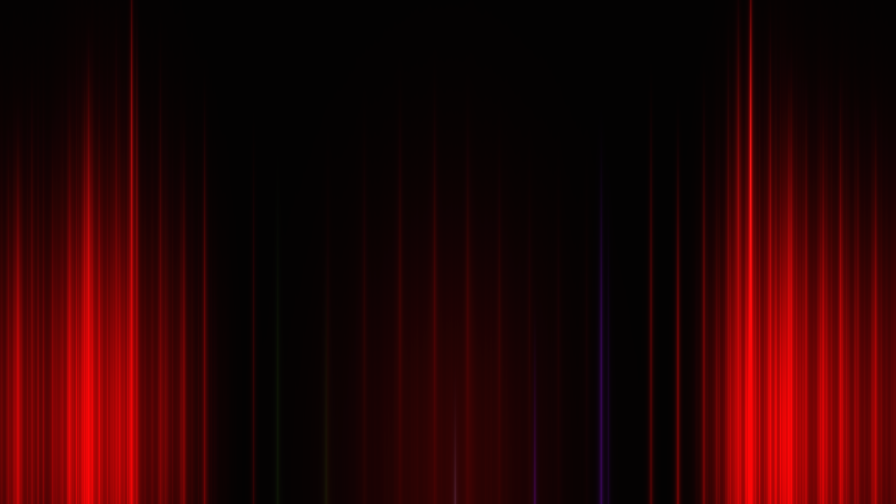
This background is drawn by a Shadertoy shader. Its source:

```glsl
// Red stage-curtain light: two bright side glows, a dim centre and thin vertical rays on black.
#define GLOW_PEAK_Y 0.13
#define GLOW_HEIGHT 0.37
#define STREAK_CONTRAST 0.95
#define RAY_WIDTH 0.0018
#define RED_LIGHT vec3(1.0, 0.016, 0.018)
#define NIGHT vec3(0.011, 0.008, 0.009)
#define VIOLET vec3(0.20, 0.02, 0.34)
#define GREEN vec3(0.035, 0.075, 0.01)

float hash(float n) { return fract(sin(n * 127.1 + 3.7) * 43758.5); }

float bell(float v, float centre, float spread) {
    float d = (v - centre) / spread;
    return exp(-d * d);
}

// Thin vertical light that narrows and fades toward its top
float ray(vec2 p, float x, float width, float top) {
    float w = max(width * (1.15 - 0.5 * p.y), 0.6 / iResolution.x);
    float core = exp(-abs(p.x - x) / w);
    return core * (1.0 - smoothstep(top - 0.58, top, p.y));
}

// One-dimensional cellular noise: soft strands around jittered centres
float strands(float x, float cells, float seed) {
    float scaled = x * cells, cell = floor(scaled), sum = 0.0;
    for (float k = -1.0; k <= 1.0; k++) {
        float id = cell + k + seed;
        float centre = cell + k + hash(id);
        sum += hash(id + 31.0) * exp(-4.5 * abs(scaled - centre));
    }
    return sum;
}

// Light density of the two side curtains along x
float sideCurtains(float x) {
    float left = 0.45 * (1.0 - smoothstep(0.15, 0.275, x)) + 0.42 * bell(x, 0.105, 0.036);
    float right = 0.50 * smoothstep(0.755, 0.84, x) + 0.33 * bell(x, 0.865, 0.048);
    return left + right;
}

// Evenly spread rays, bent slightly from a regular spacing
float rayRows(vec2 p) {
    float sum = 0.0;
    for (float i = 0.0; i < 12.0; i++) {
        // Right curtain
        float x = 0.7266 + 0.0228 * i + 0.0182 * sin(0.2856 * i) + 0.004 * sin(0.571 * i);
        float top = 0.84 + 0.20 * bell(x, 0.835, 0.04) + 0.08 * hash(i);
        sum += (0.25 + 0.25 * hash(i + 8.0)) * ray(p, x, RAY_WIDTH, top);
        // Left curtain
        x = 0.2214 - 0.0212 * i - 0.007 * sin(0.785 * (i - 2.0));
        top = 0.80 + 0.14 * hash(i + 17.0) + 0.16 * bell(x, 0.15, 0.04);
        sum += (0.18 + 0.22 * hash(i + 23.0)) * ray(p, x, RAY_WIDTH, top);
    }
    // Faint centre rays
    for (float i = 0.0; i < 9.0; i++) {
        float x = 0.366 + 0.0361 * i + 0.0117 * sin(0.3927 * i);
        float strength = 0.06 + 0.13 * bell(x, 0.485, 0.075);
        float lowFade = 0.5 + 0.5 * smoothstep(0.0, 0.45, p.y);
        sum += strength * lowFade * ray(p, x, RAY_WIDTH * 1.4, 0.78 + 0.16 * bell(x, 0.47, 0.09));
    }
    return sum;
}

// The tallest, brightest rays
float tallRays(vec2 p) {
    return 0.50 * ray(p, 0.020, 0.003, 0.84)
         + 0.65 * ray(p, 0.099, 0.003, 1.0)
         + 0.65 * ray(p, 0.147, 0.002, 1.22)
         + 0.50 * ray(p, 0.824, 0.003, 1.12)
         + 0.75 * ray(p, 0.838, 0.002, 1.28)
         + 0.40 * ray(p, 0.883, 0.004, 0.95);
}

void mainImage(out vec4 fragColor, in vec2 fragCoord) {
    vec2 p = fragCoord / iResolution.xy;

    // Side glow, reaching higher where it is denser
    float density = sideCurtains(p.x);
    float fade = bell(p.y, GLOW_PEAK_Y, GLOW_HEIGHT + 0.09 * density);
    float texture1d = 0.5 * strands(p.x, 42.0, 5.0) + 0.5 * strands(p.x, 125.0, 60.0)
                    + 0.35 * strands(p.x, 230.0, 11.0);
    float light = density * fade * (0.58 + STREAK_CONTRAST * texture1d);

    // Centre glow
    float centre = 0.19 * bell(p.x, 0.502, 0.105) * bell(p.y, 0.05, 0.46);
    light += centre * (0.85 + 0.3 * texture1d);

    // Rays blend into the glow instead of clipping
    float rays = rayRows(p) + tallRays(p);
    light += rays * (1.0 - 0.55 * min(light, 1.0));

    vec3 color = NIGHT + RED_LIGHT * min(light, 0.98);
    color += vec3(0.0, 0.09, 0.08) * rays * rays * (1.0 - fade);

    // Coloured accents
    color += VIOLET * ray(p, 0.671, 0.0018, 0.80);
    color += 0.4 * VIOLET * ray(p, 0.679, 0.0015, 0.70);
    color += VIOLET * ray(p, 0.597, 0.0012, 0.45);
    color += vec3(0.25, 0.22, 0.35) * ray(p, 0.508, 0.0012, 0.30);
    color += GREEN * (ray(p, 0.310, 0.0018, 0.75) + ray(p, 0.364, 0.002, 0.55));
    color += RED_LIGHT * 0.17 * ray(p, 0.283, 0.0016, 0.82);

    fragColor = vec4(clamp(color, 0.0, 1.0), 1.0);
}
```
